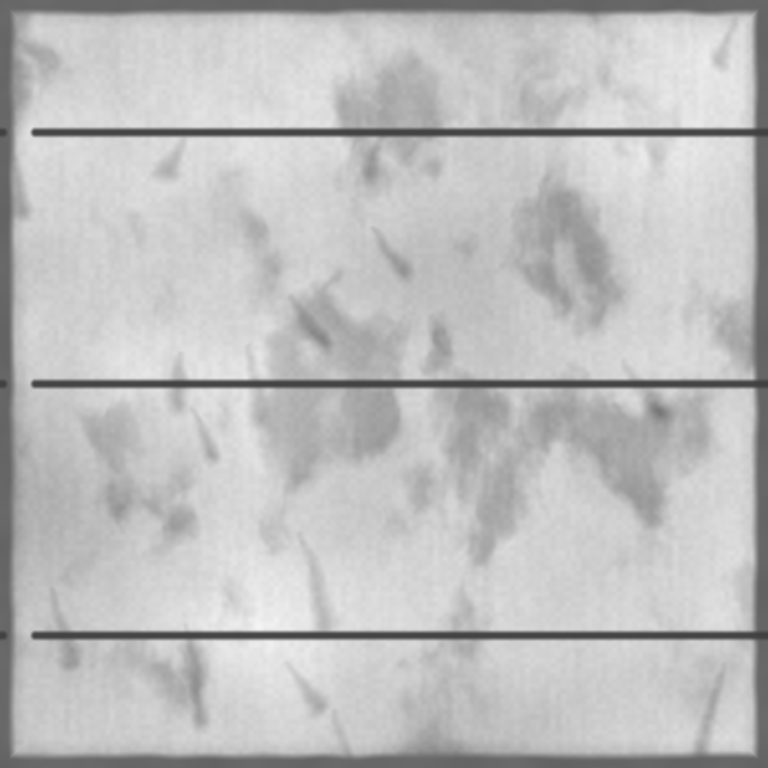
A WebGL 2 fragment shader for this texture:

```glsl
#version 300 es
precision highp float;

#define LINE_SPACING 0.3275
#define LINE_START 0.046
#define LINE_HALF_WIDTH 0.0085
#define FRAME_WIDTH 0.0165
#define FRAME_SOFTNESS 0.0065
#define PANEL_TONE 0.825
#define FRAME_TONE 0.40
#define LINE_TONE 0.25
#define STAIN_DEPTH 0.19
#define STREAK_DEPTH 0.17
#define STREAK_COUNT 16
#define GRAIN 0.035

uniform vec2 u_resolution;
out vec4 fragColor;

float hash(vec2 p) {
    vec3 q = fract(vec3(p.xyx) * 0.1031);
    q += dot(q, q.yzx + 33.33);
    return fract((q.x + q.y) * q.z);
}

float valueNoise(vec2 p) {
    vec2 cell = floor(p), f = fract(p);
    f = f * f * (3.0 - 2.0 * f);
    float low = mix(hash(cell), hash(cell + vec2(1, 0)), f.x);
    float high = mix(hash(cell + vec2(0, 1)), hash(cell + vec2(1, 1)), f.x);
    return mix(low, high, f.y);
}

float fbm(vec2 p) {
    float sum = 0.0, amplitude = 0.5;
    for (int i = 0; i < 4; i++) {
        sum += amplitude * valueNoise(p);
        p = mat2(0.8, 0.6, -0.6, 0.8) * p * 2.03 + 17.3;
        amplitude *= 0.5;
    }
    return sum / 0.9375;
}

// Teardrop smears that widen toward their lower end
float streaks(vec2 p) {
    float cover = 0.0;
    for (int i = 0; i < STREAK_COUNT; i++) {
        float id = float(i) + 1.0;
        vec2 top = vec2(hash(vec2(id, 3.7)), hash(vec2(id, 9.1)));
        float tilt = (hash(vec2(id, 21.3)) - 0.35) * 0.07;
        vec2 axis = vec2(tilt, -mix(0.03, 0.13, hash(vec2(id, 31.9))));
        float along = clamp(dot(p - top, axis) / dot(axis, axis), 0.0, 1.0);
        float radius = mix(0.007, 0.021, along);
        float blot = 1.0 - smoothstep(0.0, radius, length(p - top - axis * along));
        cover = max(cover, blot * mix(0.35, 1.0, along));
    }
    return cover;
}

// Soft horizontal seams, wrapping across the left and right edges
float seams(vec2 uv) {
    float dy = abs(fract((uv.y - 0.5) / LINE_SPACING + 0.5) - 0.5) * LINE_SPACING;
    float x = uv.x < 0.02 ? uv.x + 1.0 : uv.x;
    float dx = max(max(LINE_START - x, x - 1.004), 0.0);
    return 1.0 - smoothstep(0.0015, LINE_HALF_WIDTH, length(vec2(dx, dy)));
}

float panel(vec2 uv) {
    // Broad uneven paint, brighter to the right and above each seam
    float rise = fract((uv.y - 0.5) / LINE_SPACING);
    float tone = PANEL_TONE + 0.30 * (fbm(uv * 3.2 + 4.0) - 0.5);
    tone += 0.07 * (uv.x - 0.5) + 0.05 * (abs(rise - 0.55) * 2.0 - 0.5);

    // Clustered stains with ragged edges
    vec2 warp = vec2(fbm(uv * 8.0 + 2.0), fbm(uv * 8.0 + 41.0)) - 0.5;
    vec2 stained = uv + warp * 0.07;
    float cluster = smoothstep(0.30, 0.62, fbm(uv * 4.0 + 57.0));
    float stain = smoothstep(0.46, 0.74, fbm(stained * vec2(13.0, 9.0) + 11.0));
    tone -= STAIN_DEPTH * stain * cluster;
    tone -= STREAK_DEPTH * streaks(uv + warp * 0.045);

    // Fine grain and faint upright fibres
    float grain = valueNoise(uv * 150.0) - 0.5;
    float fibre = valueNoise(uv * vec2(125.0, 14.0) + 5.0) - 0.5;
    return tone + GRAIN * (grain + 0.7 * fibre);
}

void main() {
    vec2 uv = gl_FragCoord.xy / u_resolution;
    float tone = min(panel(uv), 0.96);

    // Dark blurred frame with a slightly uneven inner edge
    vec2 side = min(uv, 1.0 - uv);
    float edge = min(side.x, side.y) + 0.004 * (valueNoise(uv * 26.0) - 0.5);
    tone -= 0.07 * (1.0 - smoothstep(0.015, 0.04, edge));
    float inside = smoothstep(FRAME_WIDTH - FRAME_SOFTNESS, FRAME_WIDTH + FRAME_SOFTNESS, edge);
    float frame = FRAME_TONE + 0.05 * (fbm(uv * 18.0) - 0.5);
    tone = mix(frame, tone, inside);

    tone = mix(tone, LINE_TONE, seams(uv) * 0.97);
    fragColor = vec4(vec3(tone), 1.0);
}
```
